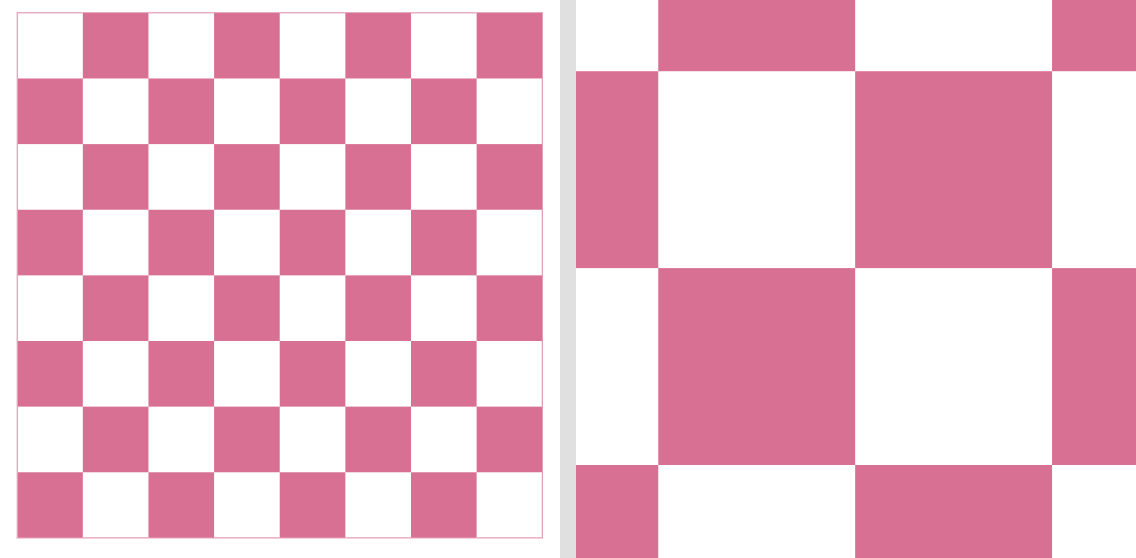
Left, the full canvas; right, a detail of the centre.
Reproduce this pattern procedurally as a WebGL 2 fragment shader.

```glsl
#version 300 es
precision highp float;
// An eight by eight checkerboard of pink and white squares with a hairline frame.
// Each axis gives a smoothed square wave; the two waves combine into the checks,
// and a box distance clips the board and draws its frame.

uniform vec2 u_resolution;
out vec4 fragColor;

// Smoothed coverage of the region where the signed distance is positive.
float coverage(float dist, float pixel) {
    return clamp(dist / pixel + 0.5, 0.0, 1.0);
}

// Signed distance to the nearest grid line: positive in even cells, negative in odd ones.
float cellWave(float x) {
    return abs(mod(x - 0.5, 2.0) - 1.0) - 0.5;
}

void main() {
    // Board space: origin at the centre of the board, one unit per square.
    float cell = 0.1172;
    vec2 p = (gl_FragCoord.xy / u_resolution.x - vec2(0.4995, 0.5047)) / cell;
    float pixel = 1.0 / (u_resolution.x * cell);

    // Checks: pink where both axes are even or both are odd.
    float evenX = coverage(cellWave(p.x), pixel);
    float evenY = coverage(cellWave(p.y), pixel);
    float checks = mix(1.0 - evenY, evenY, evenX);

    // Board outline and its thin frame.
    float edge = max(abs(p.x), abs(p.y)) - 4.0;
    float board = coverage(-edge, pixel);
    float frame = coverage(0.0065 - abs(edge), pixel);

    vec3 white = vec3(1.0);
    vec3 pink = vec3(0.847, 0.439, 0.576);
    fragColor = vec4(mix(white, pink, max(checks * board, frame)), 1.0);
}
```
